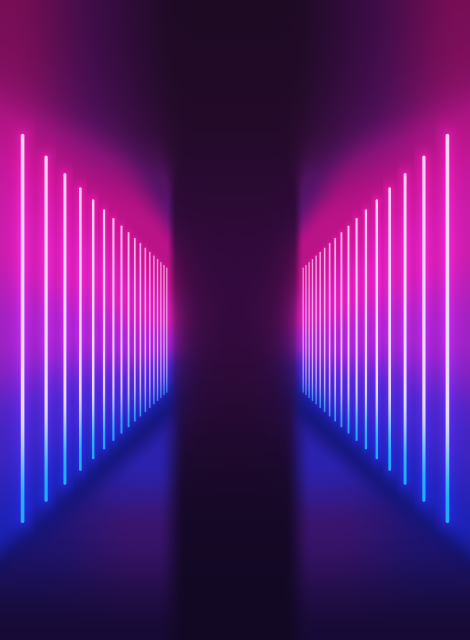
This background is drawn by a WebGL 1 fragment shader. Its source:

```glsl
precision highp float;

uniform vec2 u_resolution;

// Perspective layout: x as share of width from the centre, y as share of height
const float HORIZON = 0.483;
const float TOP_SLOPE = 0.675;
const float BOTTOM_SLOPE = 0.658;
const float FIRST_DEPTH = 2.2126;
const float DEPTH_STEP = 0.2754;
const float LAST_TUBE = 17.0;
const float WALL_END = 0.135;
const float TUBE_WIDTH = 0.0085;

const vec3 MAGENTA = vec3(0.73, 0.07, 0.53);
const vec3 PINK = vec3(0.79, 0.11, 0.67);
const vec3 PURPLE = vec3(0.62, 0.13, 0.76);
const vec3 INDIGO = vec3(0.27, 0.14, 0.76);
const vec3 BLUE = vec3(0.11, 0.13, 0.70);
const vec3 VIOLET_HAZE = vec3(0.36, 0.08, 0.46);
const vec3 CEILING_DARK = vec3(0.12, 0.04, 0.15);
const vec3 CEILING_VIOLET = vec3(0.24, 0.05, 0.28);
const vec3 CEILING_RED = vec3(0.45, 0.05, 0.32);
const vec3 CEILING_HAZE = vec3(0.17, 0.03, 0.17);
const vec3 FLOOR_SHADOW = vec3(0.08, 0.08, 0.47);
const vec3 FLOOR_BLUE = vec3(0.17, 0.13, 0.68);
const vec3 FLOOR_PURPLE = vec3(0.23, 0.08, 0.43);
const vec3 FLOOR_DARK = vec3(0.09, 0.04, 0.21);
const vec3 VOID_TOP = vec3(0.12, 0.04, 0.14);
const vec3 VOID_MIDDLE = vec3(0.20, 0.04, 0.24);
const vec3 VOID_BOTTOM = vec3(0.07, 0.03, 0.14);
const vec3 TUBE_CYAN = vec3(0.13, 0.68, 0.98);
const vec3 TUBE_WHITE = vec3(0.92, 0.86, 0.99);
const vec3 TUBE_ROSE = vec3(0.98, 0.82, 0.97);

// Wall light, from blue at the foot to magenta and haze above
vec3 wallColor(float v) {
  vec3 c = mix(BLUE, INDIGO, smoothstep(-0.65, -0.28, v));
  c = mix(c, PURPLE, smoothstep(-0.34, 0.0, v));
  c = mix(c, PINK, smoothstep(-0.02, 0.28, v));
  c = mix(c, MAGENTA, smoothstep(0.28, 0.75, v));
  return mix(c, VIOLET_HAZE, smoothstep(1.0, 1.55, v));
}

// Height along the wall, with the warm light reaching lower far away
float wallHeight(float y, float x) {
  return (y - HORIZON) / x + 0.12 * (1.0 - smoothstep(0.14, 0.34, x));
}

vec3 ceilingColor(float x, float above) {
  vec3 c = mix(CEILING_DARK, CEILING_VIOLET, smoothstep(0.11, 0.34, x));
  c = mix(c, CEILING_RED, smoothstep(0.28, 0.48, x));
  return c + CEILING_HAZE * exp(-max(above, 0.0) / 0.07);
}

// Shadow below the tubes, then a blurred reflection
vec3 floorColor(float x, float y, float below) {
  vec3 shine = mix(FLOOR_PURPLE, FLOOR_BLUE, smoothstep(0.17, 0.28, y));
  float inner = 1.0 - 0.75 * smoothstep(0.2, 0.42, x);
  vec3 c = mix(FLOOR_SHADOW, shine, smoothstep(0.02, 0.08, below) * inner);
  return mix(FLOOR_DARK, c, smoothstep(0.0, 0.19, y));
}

vec3 voidColor(float y) {
  vec3 c = mix(VOID_BOTTOM, VOID_TOP, smoothstep(0.2, 0.8, y));
  float offset = (y - 0.53) / 0.23;
  return mix(c, VOID_MIDDLE, exp(-offset * offset));
}

void main() {
  vec2 uv = gl_FragCoord.xy / u_resolution;
  float x = abs(uv.x - 0.5);
  float y = uv.y;
  float aspect = u_resolution.y / u_resolution.x;
  float pixel = 1.0 / u_resolution.x;
  float v = wallHeight(y, max(x, WALL_END));

  // Wall, ceiling and floor
  float above = y - 0.824 + 0.307 * (0.5 - x);
  float below = HORIZON - BOTTOM_SLOPE * x - y;
  vec3 side = mix(wallColor(v), ceilingColor(x, above),
                  smoothstep(-0.085, 0.065, above));
  side = mix(side, floorColor(x, y, below), smoothstep(-0.02, 0.045, below));

  // Dark corridor with light spilling in from the walls
  float spillHeight = (y - 0.47) / 0.14;
  float spill = exp(-max(WALL_END - x, 0.0) / 0.028 - spillHeight * spillHeight);
  vec3 corridor = mix(voidColor(y), wallColor(v), 0.75 * spill);
  float softness = mix(0.030, 0.010, smoothstep(0.30, 0.42, y));
  softness += 0.035 * smoothstep(0.68, 0.82, y);
  vec3 color = mix(corridor, side,
                   smoothstep(WALL_END - softness, WALL_END + softness, x));

  // Nearest tube, evenly spaced in depth
  float index = (1.0 / max(x, 0.01) - FIRST_DEPTH) / DEPTH_STEP;
  index = clamp(floor(index + 0.5), 0.0, LAST_TUBE);
  float tubeX = 1.0 / (FIRST_DEPTH + DEPTH_STEP * index);
  float top = HORIZON + TOP_SLOPE * tubeX;
  float bottom = HORIZON - BOTTOM_SLOPE * tubeX;
  float past = max(max(y - top, bottom - y), 0.0) * aspect;
  float dist = length(vec2(x - tubeX, past));
  float tubeV = wallHeight(y, tubeX);

  // Halo and bright core
  float near = smoothstep(0.14, 0.32, tubeX);
  float halo = exp(-dist / (0.032 * tubeX));
  color += wallColor(tubeV) * halo * mix(0.14, 0.30, near);
  vec3 core = mix(TUBE_CYAN, TUBE_WHITE, smoothstep(-0.62, -0.26, tubeV));
  core = mix(core, TUBE_ROSE, smoothstep(0.1, 0.65, tubeV));
  float mask = clamp(0.5 + (TUBE_WIDTH * tubeX - dist) / pixel, 0.0, 1.0);
  color = mix(color, core, mask * mix(0.72, 1.0, near));

  gl_FragColor = vec4(color, 1.0);
}
```
